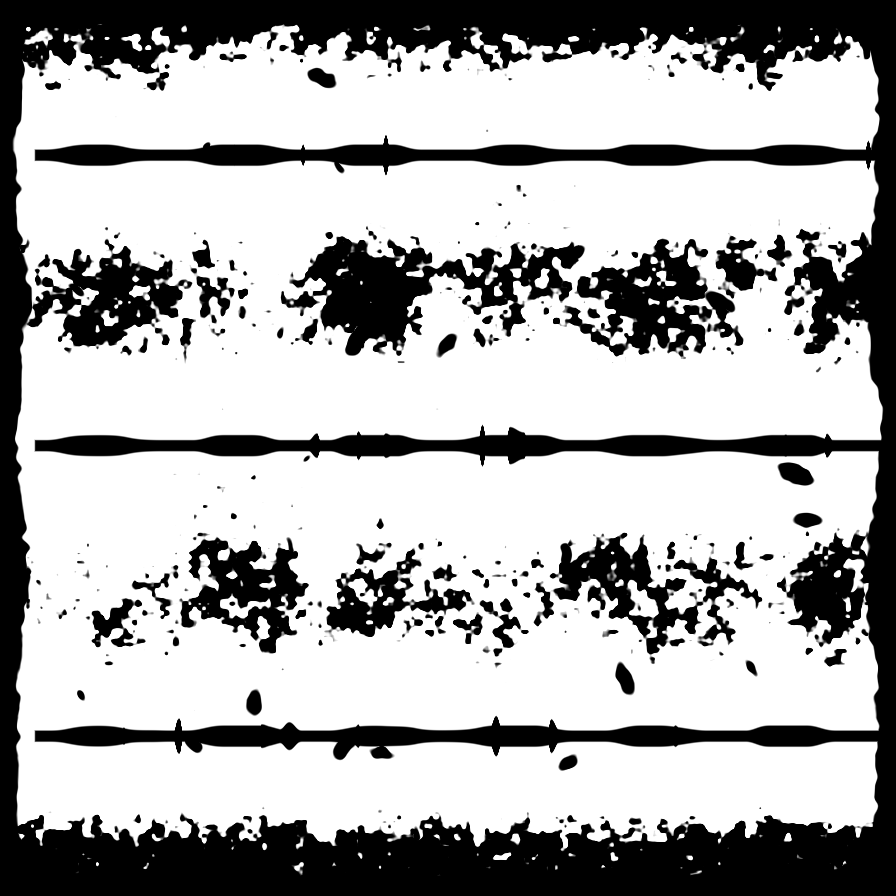
Give the GLSL for this texture, as a three.js fragment shader.

```glsl
varying vec2 vUv;

const vec3 PAPER = vec3(1.0);
const vec3 INK = vec3(0.0);

const float FIRST_LINE = 0.1784;    // height of the lowest line
const float ROW_HEIGHT = 0.3242;    // spacing of the lines
const float LINE_START = 0.039;
const float LINE_THIN = 0.0062;     // half widths of a line
const float LINE_THICK = 0.0118;
const float SWELL_PERIOD = 0.155;   // spacing of the swellings along a line
const float SWELL_START = 0.11;
const float TICK_LENGTH = 0.014;

const float SIDE_BORDER = 0.020;
const float END_BORDER = 0.028;
const float SPECKLE_SCALE = 92.0;
const float CLUMP_SCALE = 13.0;
const float SPECK_GRID = 15.0;
const float SPECK_CHANCE = 0.13;
const float EDGE = 0.0011;          // softness of outlines

// Heavy stains: centre and radius
const vec3 LOW_STAIN = vec3(0.41, 0.315, 0.075);
const vec3 HIGH_STAIN = vec3(0.42, 0.66, 0.065);
const vec3 SIDE_STAIN = vec3(0.995, 0.675, 0.06);

float hash(vec2 p) {
  vec3 q = fract(vec3(p.xyx) * 0.1031);
  q += dot(q, q.yzx + 33.33);
  return fract((q.x + q.y) * q.z);
}

float noise(vec2 p) {
  vec2 i = floor(p);
  vec2 f = fract(p);
  f = f * f * (3.0 - 2.0 * f);
  return mix(mix(hash(i), hash(i + vec2(1.0, 0.0)), f.x),
             mix(hash(i + vec2(0.0, 1.0)), hash(i + 1.0), f.x), f.y);
}

float fill(float d) {
  return 1.0 - smoothstep(-EDGE, EDGE, d);
}

float stain(vec2 p, vec3 s) {
  return 1.0 - smoothstep(0.25, 1.0, length(p - s.xy) / s.z);
}

// Swelling horizontal line with occasional vertical ticks
float ruledLine(float x, float dist, float index) {
  float wave = 0.5 + 0.5 * cos(6.28319 * (x - SWELL_START) / SWELL_PERIOD);
  float swell = wave * 0.75 + 0.35 * noise(vec2(x * 28.0, index * 17.0 + 5.0));
  float halfWidth = mix(LINE_THIN, LINE_THICK, smoothstep(0.25, 0.85, swell));
  float tick = smoothstep(0.88, 1.0, noise(vec2(x * 65.0, index * 13.0 + 40.0)));
  return fill(max(dist - halfWidth - tick * TICK_LENGTH, LINE_START - x));
}

// Ragged grime, densest midway between lines
float grime(vec2 p, float dist, float row) {
  float speckle = 0.65 * noise(p * SPECKLE_SCALE + 20.0)
                + 0.35 * noise(p * SPECKLE_SCALE * 2.1 + 70.0) - 0.5;
  float clump = noise(p * vec2(1.25, 0.85) * CLUMP_SCALE + 7.0) - 0.5;
  float coverage = mix(-0.45, 0.44, 1.0 - smoothstep(0.02, 0.105, dist));
  if (row > 1.5) {
    coverage = mix(-0.45, 1.15, 1.0 - smoothstep(0.0, 0.11, dist));
  } else if (row < -0.5) {
    coverage = mix(-0.45, 1.05, 1.0 - smoothstep(0.03, 0.10, dist));
    clump *= 0.4;
  }
  coverage += 0.55 * (stain(p, LOW_STAIN) + stain(p, HIGH_STAIN));
  coverage += 1.2 * stain(p, SIDE_STAIN);
  return smoothstep(0.43, 0.57, coverage + 1.6 * speckle + clump);
}

// Loose tilted specks, one candidate per cell
float specks(vec2 p) {
  float ink = 0.0;
  vec2 cell = floor(p * SPECK_GRID);
  for (int j = -1; j <= 1; j++) {
    for (int i = -1; i <= 1; i++) {
      vec2 id = cell + vec2(float(i), float(j));
      vec2 centre = (id + vec2(hash(id + 31.0), hash(id + 57.0))) / SPECK_GRID;
      float angle = 3.14159 * hash(id + 83.0);
      float size = mix(0.004, 0.014, pow(hash(id + 97.0), 3.0));
      vec2 d = p - centre;
      d = vec2(d.x * cos(angle) + d.y * sin(angle), d.y * cos(angle) - d.x * sin(angle));
      float rough = 0.005 * (noise(p * 110.0) - 0.5);
      float shape = length(d * vec2(0.65, 1.3)) - size + rough;
      ink = max(ink, fill(shape) * step(hash(id + 11.0), SPECK_CHANCE));
    }
  }
  return ink;
}

// Uneven frame, thicker at the sides beside the grime
float frame(vec2 p, float dist) {
  float rough = 0.012 * (noise(p * 24.0) - 0.5) + 0.008 * (noise(p * 90.0) - 0.5);
  float bulge = 0.012 * (1.0 - smoothstep(0.0, 0.12, dist));
  float side = min(p.x, 1.0 - p.x) - SIDE_BORDER - bulge;
  float end = min(p.y, 1.0 - p.y) - END_BORDER;
  return fill(min(side, end) + rough);
}

void main() {
  float level = (vUv.y - FIRST_LINE) / ROW_HEIGHT;
  float offset = abs(fract(level) - 0.5);
  float bandDist = offset * ROW_HEIGHT;
  float lineDist = (0.5 - offset) * ROW_HEIGHT;

  float ink = ruledLine(vUv.x, lineDist, floor(level + 0.5));
  ink = max(ink, grime(vUv, bandDist, floor(level)));
  ink = max(ink, specks(vUv));
  ink = max(ink, frame(vUv, bandDist));
  gl_FragColor = vec4(mix(PAPER, INK, ink), 1.0);
}
```
